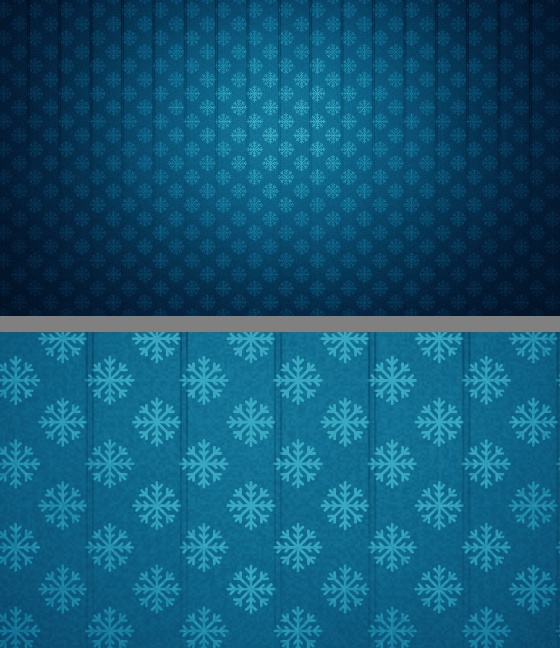
Top, the full canvas; bottom, a detail of the centre.
Write a WebGL 2 fragment shader that draws this pattern.

```glsl
#version 300 es
precision highp float;
// Half-drop rows of eight-armed snowflakes on blue wallpaper, lit by a soft oval glow.
// Double seams fade downwards; strips, flakes and paper grain vary by hash.
// Everything is shaded as a "level" that is then looked up in a colour ramp.

uniform vec2 u_resolution;
out vec4 outColor;

// Lengths are in canvas heights; x is measured from the centre line.
const vec2  PITCH         = vec2(0.0993, 0.0881); // one flake lattice cell
const vec2  FLAKE_ORIGIN  = vec2(-0.0306, 0.6597);
const float FLAKE_RADIUS  = 0.0250;
const float STROKE        = 0.058;                // half width, in flake radii
const float FLAKE_GAIN    = 1.75;                 // levels added by a flake
const float SEAM_X        = -0.002;
const float SEAM_GAP      = 0.0032;               // half distance of the two lines
const float SEAM_WIDTH    = 0.0011;
const float SEAM_DEPTH    = 1.15;
const float SHADOW_WIDTH  = 0.009;
const float SHADOW_DEPTH  = 0.45;
const float STRIP_VARIATION = 0.16;
const float GRAIN_SIZE    = 0.0026;
const float GRAIN_AMOUNT  = 0.62;
const vec2  GLOW_CENTER   = vec2(0.0, 0.606);
const vec2  GLOW_RADII    = vec2(0.889, 0.75);
const float GLOW_LEVEL    = 5.5;
const float GLOW_FALLOFF  = 1.5;
const float SHADE_LEVEL   = -0.95;
const vec3  SEAM_TINT     = vec3(0.02, 0.17, 0.17);

// Dark to bright, one level apart.
const vec3 RAMP[7] = vec3[7](
    vec3(0.01, 0.09, 0.18), vec3(0.02, 0.15, 0.26), vec3(0.02, 0.23, 0.35),
    vec3(0.04, 0.31, 0.45), vec3(0.05, 0.40, 0.54), vec3(0.10, 0.51, 0.64),
    vec3(0.22, 0.66, 0.75));

float hash(vec2 p) {
    return fract(sin(dot(p, vec2(127.1, 311.7))) * 43758.5453);
}

float noise(vec2 p) {
    vec2 i = floor(p), f = fract(p);
    f = f * f * (3.0 - 2.0 * f);
    return mix(mix(hash(i), hash(i + vec2(1, 0)), f.x),
               mix(hash(i + vec2(0, 1)), hash(i + vec2(1, 1)), f.x), f.y);
}

float segment(vec2 p, vec2 a, vec2 b) {
    vec2 pa = p - a, ba = b - a;
    return length(pa - ba * clamp(dot(pa, ba) / dot(ba, ba), 0.0, 1.0));
}

// Distance to the flake's centre lines, folded into one eighth of a turn.
float flakeDistance(vec2 q) {
    q = abs(q);
    if (q.y > q.x) q = q.yx;
    float d = segment(q, vec2(0.0), vec2(0.98, 0.0));           // straight arm
    d = min(d, segment(q, vec2(0.66, 0.0), vec2(0.86, 0.20)));  // outer fork
    d = min(d, segment(q, vec2(0.36, 0.0), vec2(0.52, 0.16)));  // inner fork
    d = min(d, segment(q, vec2(0.0), vec2(0.64)));              // diagonal arm
    return min(d, segment(q, vec2(0.44), vec2(0.70, 0.44)));    // its fork
}

// Coverage of one rectangular lattice of flakes, with slight fading per flake.
float flakeLattice(vec2 p, float pixel) {
    vec2 cell = floor(p / PITCH + 0.5);
    vec2 q = (p - cell * PITCH) / FLAKE_RADIUS;
    float aa = max(pixel / FLAKE_RADIUS, 0.03);
    float ink = clamp((STROKE - flakeDistance(q)) / aa + 0.5, 0.0, 1.0);
    return ink * mix(0.85, 1.0, hash(cell));
}

float verticalLine(float x, float pixel) {
    return clamp((SEAM_WIDTH - abs(x)) / max(pixel, 0.001) + 0.5, 0.0, 1.0);
}

vec3 ramp(float level) {
    vec3 color = RAMP[0] * max(1.0 + 0.45 * min(level, 0.0), 0.3);
    for (int i = 1; i < 7; i++)
        color = mix(color, RAMP[i], clamp(level - float(i - 1), 0.0, 1.0));
    return color;
}

void main() {
    float pixel = 1.0 / u_resolution.y;
    vec2 p = (gl_FragCoord.xy - vec2(0.5 * u_resolution.x, 0.0)) * pixel;

    // Oval glow
    vec2 g = (p - GLOW_CENTER) / GLOW_RADII;
    float glow = exp(-GLOW_FALLOFF * dot(g, g));
    float level = GLOW_LEVEL * glow + SHADE_LEVEL;

    // Strips and double seams, worn away towards the bottom
    float strip = (p.x - SEAM_X) / PITCH.x;
    float seamId = floor(strip + 0.5);
    float seamX = (strip - seamId) * PITCH.x;
    float reach = smoothstep(0.25, 0.95, p.y + 0.15 * (hash(vec2(seamId, 7.0)) - 0.5));
    float wear = mix(0.2, 1.0, reach) * mix(0.6, 1.0, noise(vec2(seamId, p.y * 60.0)));
    float seam = wear * verticalLine(abs(seamX) - SEAM_GAP, pixel);
    float shadow = 1.0 - smoothstep(0.0, SHADOW_WIDTH, abs(seamX));
    level += STRIP_VARIATION * (hash(vec2(floor(strip), 3.0)) - 0.5);
    level -= SEAM_DEPTH * seam + SHADOW_DEPTH * shadow * reach;

    // Two lattices, half a cell apart, make the half-drop layout
    vec2 f = p - FLAKE_ORIGIN;
    float flakes = max(flakeLattice(f, pixel), flakeLattice(f - 0.5 * PITCH, pixel));
    level += FLAKE_GAIN * flakes * mix(0.55, 1.1, glow);

    // Paper grain and broad blotches
    level += GRAIN_AMOUNT * (noise(p / GRAIN_SIZE) - 0.5);
    level += 0.2 * (noise(p * 14.0) - 0.5);

    outColor = vec4(mix(ramp(level), SEAM_TINT, 0.25 * seam * glow), 1.0);
}
```
